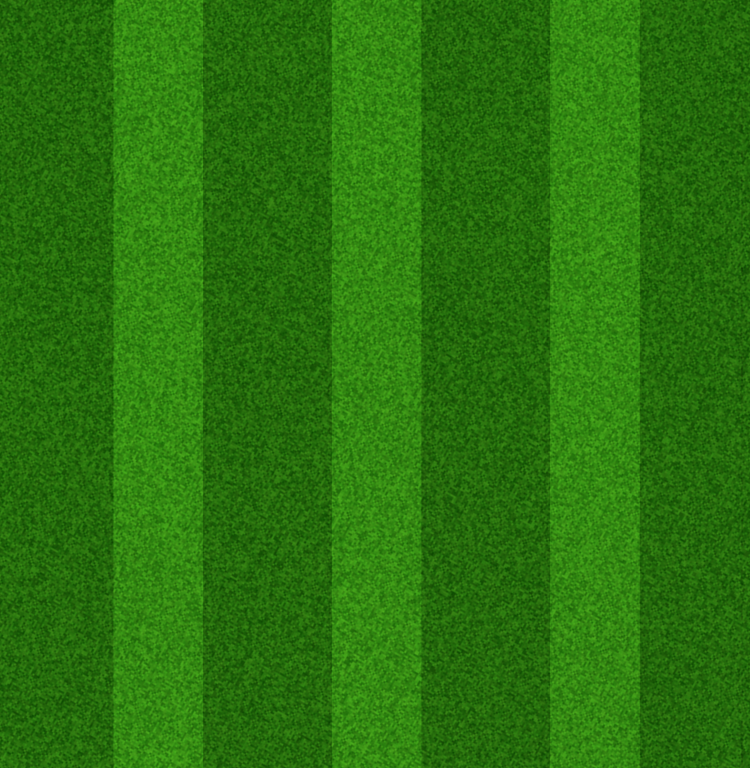
This texture is drawn by a Shadertoy shader. Its source:

```glsl
#define PERIOD 0.2911
#define LIGHT_START 0.1513
#define LIGHT_WIDTH 0.1195
#define SEAM_WIDTH 0.006
#define LAST_SEAM 0.9893
#define BLADE_CELLS 390.0
#define CONTRAST 0.57
#define DARK_GRASS vec3(0.142, 0.412, 0.045)
#define LIGHT_GRASS vec3(0.203, 0.533, 0.072)
#define BLADE_TINT vec3(0.30, 0.48, 0.13)

// Two-dimensional permuted congruential hash
float hash(vec2 p) {
    uvec2 v = uvec2(ivec2(p)) * 1664525u + 1013904223u;
    v.x += v.y * 1664525u;
    v.y += v.x * 1664525u;
    v ^= v >> 16;
    v.x += v.y * 1664525u;
    v.y += v.x * 1664525u;
    v ^= v >> 16;
    return float(v.x & 65535u) / 65535.0;
}

float valueNoise(vec2 p) {
    vec2 cell = floor(p), f = fract(p);
    f = f * f * (3.0 - 2.0 * f);
    float low = mix(hash(cell), hash(cell + vec2(1, 0)), f.x);
    float high = mix(hash(cell + vec2(0, 1)), hash(cell + vec2(1, 1)), f.x);
    return mix(low, high, f.y);
}

// Rotates the noise lattice away from the pixel grid
vec2 turn(vec2 p, float angle) {
    float c = cos(angle), s = sin(angle);
    return mat2(c, s, -s, c) * p + 2.0;
}

// Signed distance to the nearest light stripe, negative inside
float stripeDistance(float x) {
    float center = LIGHT_START + 0.5 * LIGHT_WIDTH;
    float local = mod(x - center + 0.5 * PERIOD, PERIOD) - 0.5 * PERIOD;
    return abs(local) - 0.5 * LIGHT_WIDTH;
}

void mainImage(out vec4 fragColor, in vec2 fragCoord) {
    vec2 p = fragCoord / iResolution.x;
    float pixel = 1.0 / iResolution.x;

    // Mown stripes
    float d = stripeDistance(p.x);
    float light = 1.0 - smoothstep(-0.6 * pixel, 0.6 * pixel, d);
    vec3 color = mix(DARK_GRASS, LIGHT_GRASS, light);

    // Faint shaded seam outside each light stripe, and a broken one at the right
    float seam = smoothstep(-pixel, pixel, d)
               * (1.0 - smoothstep(SEAM_WIDTH - pixel, SEAM_WIDTH + pixel, d));
    float broken = 1.0 - smoothstep(0.0006, 0.0006 + pixel, abs(p.x - LAST_SEAM));
    broken *= smoothstep(0.3, 0.7, valueNoise(vec2(3.0, p.y * 110.0)));
    color *= 1.0 - 0.03 * seam - 0.12 * broken;

    // Grass blades in two sizes, with a small independent hue shift
    float fine = valueNoise(turn(p, 0.5) * BLADE_CELLS) - 0.5;
    float tuft = valueNoise(turn(p, 1.1) * BLADE_CELLS * 0.55) - 0.5;
    float hue = valueNoise(turn(p, 0.8) * BLADE_CELLS * 0.9) - 0.5;
    float blades = CONTRAST * (0.78 * fine + 0.24 * tuft);
    color += BLADE_TINT * blades * mix(0.97, 1.06, light);
    color += vec3(0.04, 0.0, 0.01) * hue;

    // Broad, soft patches of uneven growth
    float patches = valueNoise(p * 5.0 + 7.0) - 0.5;
    color *= 1.0 + 0.025 * patches;

    fragColor = vec4(clamp(color, 0.0, 1.0), 1.0);
}
```
